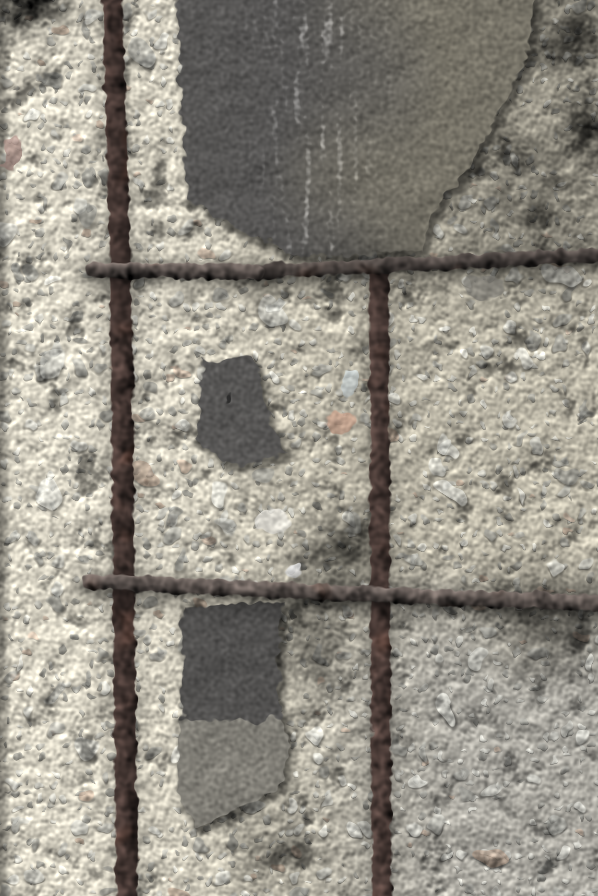
Write a Shadertoy shader that draws this texture.

```glsl
// Weathered concrete wall with exposed rusty rebar and dark scraps of old coating.
const vec3 CREAM = vec3(.82, .80, .74), TAN = vec3(.70, .68, .62), ASH = vec3(.64, .63, .60);
const vec3 COATING = vec3(.34, .335, .33), OLIVE = vec3(.46, .445, .40), WORN = vec3(.5, .49, .46);
const vec3 RUST = vec3(.25, .20, .185), STEEL = vec3(.33, .30, .285);
const vec2 LIGHT_STEP = vec2(.002, .005);
const float RELIEF = .95, COATING_RELIEF = .4, ROUGHNESS = .014;

// Outlines in units of canvas width, y running down from the top
const vec2 SLAB[9] = vec2[9](vec2(.293,-.04), vec2(.898,-.04), vec2(.883,.098), vec2(.787,.273),
    vec2(.723,.361), vec2(.707,.42), vec2(.504,.428), vec2(.42,.396), vec2(.313,.332));
const vec2 SCRAP[9] = vec2[9](vec2(.336,.602), vec2(.42,.596), vec2(.434,.629), vec2(.449,.707),
    vec2(.484,.758), vec2(.42,.773), vec2(.375,.773), vec2(.328,.732), vec2(.338,.674));
const vec2 STRIP[9] = vec2[9](vec2(.309,1.016), vec2(.471,1.004), vec2(.465,1.094), vec2(.467,1.182),
    vec2(.484,1.24), vec2(.475,1.305), vec2(.43,1.338), vec2(.328,1.385), vec2(.299,1.338));
// Centre, radius, strength
const vec4 STAINS[8] = vec4[8](vec4(.05,-.01,.06,.85), vec4(.95,.05,.08,.55), vec4(1,.21,.04,.7),
    vec4(.9,.31,.16,.36), vec4(.57,.925,.06,.6), vec4(.92,1.04,.08,.5), vec4(.52,1.09,.06,.45),
    vec4(.45,1.41,.07,.3));
// Centre and radii of single stones and a hole
const vec4 MARKS[7] = vec4[7](vec4(.81,.48,.034,.021), vec4(.022,.255,.016,.029),
    vec4(.57,.705,.024,.017), vec4(.458,.872,.028,.021), vec4(.49,.955,.014,.013),
    vec4(.585,.64,.013,.022), vec4(.381,.666,.006,.006));
const vec3 MARK_TINTS[7] = vec3[7](vec3(.55,.54,.51), vec3(.62,.52,.49), vec3(.74,.6,.52),
    vec3(.88,.87,.84), vec3(.88), vec3(.79,.82,.82), vec3(.13));

vec2 hash2(vec2 p) {
    return fract(sin(vec2(dot(p, vec2(127.1, 311.7)), dot(p, vec2(269.5, 183.3)))) * 43758.5);
}
float corner(vec2 i, vec2 f, vec2 o) { return dot(hash2(i + o) * 2. - 1., f - o); }
float noise(vec2 p) {
    vec2 i = floor(p), f = p - i, u = f * f * (3. - 2. * f), e = vec2(1, 0);
    return mix(mix(corner(i, f, e.yy), corner(i, f, e), u.x),
               mix(corner(i, f, e.yx), corner(i, f, e.xx), u.x), u.y);
}
vec2 noise2(vec2 p) { return vec2(noise(p), noise(p + 19.)); }
float height(vec2 p) {
    float sum = 0., amp = 1.;
    p *= 17.;
    for (int i = 0; i < 4; i++) {
        sum += amp * noise(p);
        p = mat2(1.6, 1.2, -1.2, 1.6) * p + 7.3;
        amp *= .6;
    }
    return sum;
}
float cover(float d) {
    float aa = 1.2 / iResolution.x;
    return 1. - smoothstep(-aa, aa, d);
}
vec2 fromSegment(vec2 p, vec2 a, vec2 b) {
    vec2 e = b - a, w = p - a;
    return w - e * clamp(dot(w, e) / dot(e, e), 0., 1.);
}
float polygon(vec2 p, vec2 v[9]) {
    float d = 9., s = 1.;
    for (int i = 0, j = 8; i < 9; j = i, i++) {
        vec2 e = v[j] - v[i], w = p - v[i];
        d = min(d, length(fromSegment(p, v[i], v[j])));
        bvec3 c = bvec3(p.y >= v[i].y, p.y < v[j].y, e.x * w.y > e.y * w.x);
        if (all(c) || all(not(c))) s = -s;
    }
    return s * d;
}
// Aggregate: one randomly turned chip per occupied cell, shaded below
void pebbles(inout vec3 col, vec2 p, float scale, float density) {
    vec2 g = p * scale;
    g += .35 * noise2(g * 2.1);
    for (int k = 0; k < 9; k++) {
        vec2 id = floor(g) + vec2(k % 3, k / 3) - 1., r = hash2(id + scale), t = hash2(id + 41.7);
        float a = 6.28 * t.x, on = step(fract(r.x * 7.1 + t.y * 3.7), density);
        vec2 o = g - id - .2 - .6 * r, q = mat2(cos(a), sin(a), -sin(a), cos(a)) * o;
        float d = length(q * vec2(1, 1.2 + r.x)) - .16 - .25 * t.y;
        vec3 tint = mix(vec3(.5, .5, .48), vec3(.9, .9, .87), r.y);
        tint = mix(tint, vec3(.74, .6, .5), step(.95, t.x) * .6);
        col *= 1. - .4 * on * (1. - smoothstep(0., .16, d)) * smoothstep(-.1, .3, o.y);
        col = mix(col, tint * (1. - .35 * o.y), on * .65 * cover(d / scale));
    }
}
// Coating scrap with a cast shadow
void coat(inout vec3 col, vec2 p, vec2 v[9], vec3 tint) {
    col *= .5 + .5 * smoothstep(-.004, .014, polygon(p - vec2(.006, .009), v));
    col = mix(col, tint, cover(polygon(p, v)));
}
void bar(inout vec3 col, vec2 p, vec2 a, vec2 b, float radius, vec3 tint, float shadow) {
    vec2 off = fromSegment(p, a, b);
    float d = length(off) - radius, side = dot(off, vec2(.45, .89)) / radius;
    col *= 1. - (.2 + shadow * smoothstep(-.01, .02, off.y)) * exp(-max(d, 0.) * 60.);
    float mottle = noise(p * 38.) + .9 * noise(p * 90.);
    vec3 metal = tint * (1. - .55 * side + .8 * mottle);
    metal += vec3(.09, .04, .02) * smoothstep(.1, .6, noise(p * 21. + 5.));
    col = mix(col, metal, cover(d + .006 * mottle));
}
void mainImage(out vec4 fragColor, in vec2 fragCoord) {
    vec2 p = vec2(fragCoord.x, iResolution.y - fragCoord.y) / iResolution.x;
    float h = height(p), slope = h - height(p - LIGHT_STEP), broad = noise(p * 5.), grain = noise(p * 120.);
    vec2 rough = ROUGHNESS * (noise2(p * 34.) + .6 * noise2(p * 85.)), q = p + rough;
    // Broken concrete
    vec3 col = mix(CREAM, TAN, smoothstep(.12, .7, p.x + .1 * broad));
    col = mix(col, ASH, smoothstep(.4, .8, p.x) * smoothstep(.9, 1.15, p.y + .1 * broad));
    pebbles(col, p, 50., .5);
    pebbles(col, p, 25., .35);
    pebbles(col, p + .3, 14., .12);
    col *= (1. + RELIEF * slope + .3 * grain) * mix(.62, 1.03, smoothstep(-.6, -.15, h));
    for (int i = 0; i < 8; i++) {
        vec2 s = (p - STAINS[i].xy + 3. * rough) / STAINS[i].z;
        col *= 1. - STAINS[i].w * exp(-dot(s, s)) * clamp(1. - .8 * h, .3, 1.2);
    }
    col *= mix(.6, 1., smoothstep(0., .022, p.x));
    // Coating scraps, the first with pale vertical streaks
    float skin = 1. + COATING_RELIEF * slope + .3 * grain;
    vec3 slab = mix(COATING, OLIVE, smoothstep(.48, .72, p.x + .15 * broad));
    slab += .22 * smoothstep(.1, .6, noise(p * vec2(75, 9)) + .4 * grain) * exp(-pow(abs(p.x - .53) / .09, 2.));
    coat(col, q, SLAB, slab * skin);
    coat(col, q, SCRAP, COATING * skin);
    coat(col, q, STRIP, mix(COATING * .94, WORN, cover(1.205 - q.y)) * skin);
    // Single stones and a hole
    for (int i = 0; i < 7; i++) {
        vec2 m = (p - MARKS[i].xy + rough) / MARKS[i].zw;
        float d = (length(m) - 1.) * MARKS[i].w;
        col = mix(col, MARK_TINTS[i] * (1. + .5 * slope - .1 * m.y), .8 * cover(d));
    }
    // Rebar: uprights, then crossbars over them
    q = p + .25 * rough;
    bar(col, q, vec2(.186, -.05), vec2(.202, .46), .017, RUST, 0.);
    bar(col, q, vec2(.202, .46), vec2(.213, 1.55), .018, RUST, 0.);
    bar(col, q, vec2(.634, .46), vec2(.639, 1.55), .016, RUST * 1.1, 0.);
    bar(col, q, vec2(.43, .455), vec2(1.03, .425), .012, STEEL * .8, .35);
    bar(col, q, vec2(.158, .45), vec2(.43, .455), .013, STEEL, .25);
    bar(col, q, vec2(.53, .99), vec2(1.03, 1.01), .013, STEEL, .4);
    bar(col, q, vec2(.15, .972), vec2(.53, .99), .013, STEEL, .3);
    fragColor = vec4(clamp(col, 0., 1.), 1);
}
```
